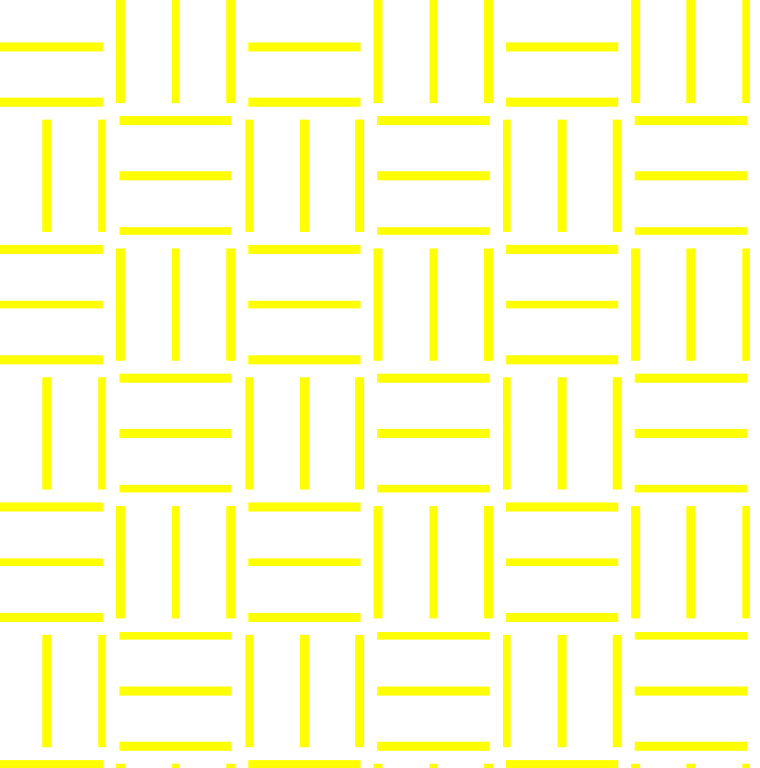
Write a WebGL 2 fragment shader that draws this pattern.

```glsl
#version 300 es
precision highp float;
// Basket weave of yellow bars on white: square cells hold three parallel bars,
// turned a quarter from cell to cell in a checkerboard. One bar of each cell
// is slightly thinner, chosen from the cell's column or row number.

uniform vec2 u_resolution;
out vec4 fragColor;

// Lengths are fractions of the canvas height.
const float CELL = 0.16773;
const vec2 FIRST_CENTER = vec2(0.0609, 0.1002);
const float BAR_SPACING = 0.0719;
const float BAR_HALF_LENGTH = 0.0731;
const float THICK_WIDTH = 0.0118;
const float THIN_WIDTH = 0.0099;

const vec3 WHITE = vec3(1.0);
const vec3 YELLOW = vec3(1.0, 1.0, 0.0);

// Smooth coverage of a strip centered on zero.
float strip(float offset, float halfWidth, float pixel) {
    return clamp((halfWidth - abs(offset)) / pixel + 0.5, 0.0, 1.0);
}

// Which bar (-1, 0 or 1) is thin: the last one in cells 0 and 5,
// otherwise the middle one in odd cells and the first in even cells.
float thinBar(float cellIndex) {
    bool outerCell = abs(abs(cellIndex - 2.5) - 2.5) < 0.1;
    return outerCell ? 1.0 : mod(cellIndex, 2.0) - 1.0;
}

// Three bars running along p.y and spaced along p.x.
float threeBars(vec2 p, float cellIndex, float pixel) {
    float thin = thinBar(cellIndex);
    float across = 0.0;
    for (int i = -1; i <= 1; i++) {
        float bar = float(i);
        float width = abs(bar - thin) < 0.5 ? THIN_WIDTH : THICK_WIDTH;
        across = max(across, strip(p.x - bar * BAR_SPACING, 0.5 * width, pixel));
    }
    return across * strip(p.y, BAR_HALF_LENGTH, pixel);
}

void main() {
    float pixel = 1.0 / u_resolution.y;
    vec2 p = gl_FragCoord.xy * pixel - FIRST_CENTER;

    // Cell number and position from the cell center
    vec2 cell = floor(p / CELL + 0.5);
    vec2 local = p - cell * CELL;

    // Odd checkerboard cells have horizontal bars
    bool horizontal = mod(cell.x + cell.y, 2.0) > 0.5;
    float ink = horizontal ? threeBars(local.yx, cell.y, pixel)
                           : threeBars(local, cell.x, pixel);

    fragColor = vec4(mix(WHITE, YELLOW, ink), 1.0);
}
```
